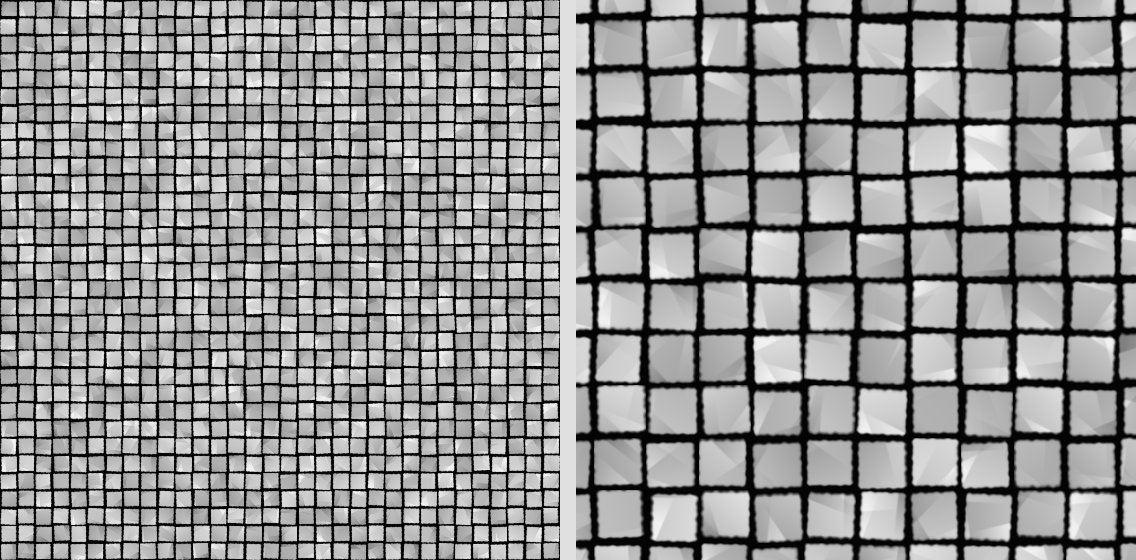
Left: the whole. Right: its middle third, enlarged.
This texture map is drawn by a three.js fragment shader. Its source:

```glsl
// Grey mosaic: 32 by 32 hand-cut square stones with dark joints.
// Each cell draws one shifted, turned, rough-edged rounded box, shaded by
// a random tilt and a few chipped facets; cell hashes wrap, so it tiles.
varying vec2 vUv;

const float COUNT = 32.0;

// Four random values for a wrapped cell and a salt
vec4 hash4(vec2 cell, float salt) {
  vec2 c = mod(cell, COUNT);
  float n = dot(c, vec2(12.99, 78.23)) + salt * 37.7;
  return fract(sin(n + vec4(0.0, 1.3, 2.9, 4.7)) * 43758.5);
}

float roundedBox(vec2 p, vec2 halfSize, float radius) {
  vec2 d = abs(p) - halfSize + radius;
  return length(max(d, 0.0)) + min(max(d.x, d.y), 0.0) - radius;
}

// Layered sines that roughen the cut edges
float roughness(vec2 p, vec4 phase) {
  vec2 a = sin(p.yx * 23.0 + phase.xy * 6.28);
  vec2 b = sin(p.yx * 41.0 + phase.zw * 6.28);
  return 0.007 * (a.x + a.y) + 0.005 * (b.x + b.y);
}

// Tilted top surface with chipped facets that fade along their creases
float stoneTone(vec2 p, vec2 cell) {
  vec4 r = hash4(cell, 3.0);
  float tone = mix(0.67, 0.83, r.x) + dot(p, r.yz - 0.5) * 0.22;
  for (int i = 0; i < 3; i++) {
    vec4 f = hash4(cell, 5.0 + float(i));
    float angle = f.x * 6.2832;
    vec2 dir = vec2(cos(angle), sin(angle));
    float beyond = dot(p, dir) - mix(0.08, 0.38, f.y);
    float along = clamp(dot(p, vec2(-dir.y, dir.x)) * 1.3 + 0.5, 0.0, 1.0);
    tone += smoothstep(0.0, 0.05, beyond) * along * (f.z - 0.5) * 0.36;
  }
  return clamp(tone, 0.5, 0.94);
}

void main() {
  vec2 grid = vUv * COUNT;
  vec2 cell = floor(grid);
  vec4 place = hash4(cell, 1.0);
  vec4 shape = hash4(cell, 2.0);

  // Alternate rows and columns shift, then each stone shifts and turns
  vec2 p = fract(grid) - 0.5;
  p -= (mod(cell.yx, 2.0) - 0.5) * 0.04 + (place.xy - 0.5) * 0.05;
  float turn = (place.z - 0.5) * 0.11;
  p = mat2(cos(turn), sin(turn), -sin(turn), cos(turn)) * p;

  // Stone outline, softened into the joint
  vec2 halfSize = 0.437 + (shape.xy - 0.5) * 0.035;
  float d = roundedBox(p, halfSize, 0.07) + roughness(p, shape);
  float soft = max(0.035, fwidth(grid.x) * 0.6);
  float stone = 1.0 - smoothstep(-soft, soft, d);

  // Slight darkening just inside the rim
  float tone = stoneTone(p, cell) * mix(0.9, 1.0, smoothstep(0.0, 0.07, -d));
  gl_FragColor = vec4(vec3(mix(0.015, tone, stone)), 1.0);
}
```
